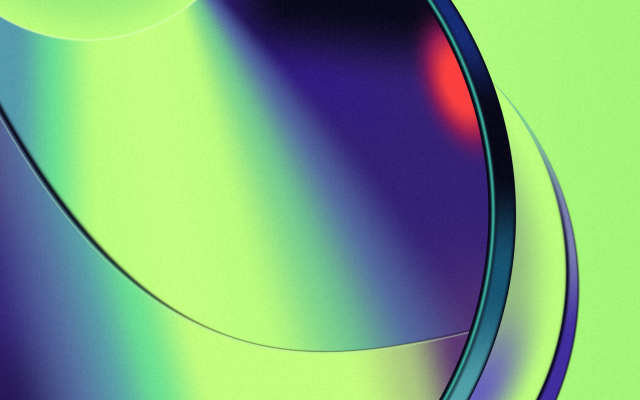
Reproduce this background procedurally as a WebGL 1 fragment shader.

```glsl
precision highp float;
// Glossy curved sheets in lime, teal and indigo, framed by a dark glass rim.
uniform vec2 u_resolution;

const vec3 LIME = vec3(0.73, 0.99, 0.49);
const vec3 GREEN = vec3(0.42, 0.88, 0.57);
const vec3 TEAL = vec3(0.35, 0.64, 0.66);
const vec3 SLATE = vec3(0.33, 0.43, 0.63);
const vec3 INDIGO = vec3(0.20, 0.13, 0.46);
const vec3 PLUM = vec3(0.36, 0.22, 0.45);
const vec3 INK = vec3(0.03, 0.03, 0.09);
const vec3 RED = vec3(0.98, 0.25, 0.25);

float hash(vec2 p) {
  return fract(sin(dot(p, vec2(127.1, 311.7))) * 43758.5453);
}

float circle(vec2 p, vec2 center, float radius) {
  return length(p - center) - radius;
}

// Coverage of the inside of a signed distance.
float fill(float d) {
  float aa = 0.75 / u_resolution.y;
  return 1.0 - smoothstep(-aa, aa, d);
}

// Soft line of a given half width around distance zero.
float stroke(float d, float width) {
  return exp(-d * d / (width * width));
}

// Signed distance to the sweeping fold, positive below it.
float foldDistance(vec2 p) {
  float u = p.x - 0.8125;
  float height = 0.879 - u * u * (0.566 - 0.438 * u);
  float slope = u * (1.132 - 1.314 * u);
  return (p.y - height) / sqrt(1.0 + slope * slope);
}

// Upper sheet: teal edge, lime belly, then a widening fade to indigo.
vec3 upperSheet(vec2 p) {
  float start = 0.455 + 0.29 * p.y;
  float end = 0.567 + 0.94 * p.y - 0.21 * p.y * p.y;
  float t = (p.x - start) / (end - start);
  vec3 shade = mix(INDIGO, PLUM, 0.8 * smoothstep(0.5, 0.9, p.y) * smoothstep(0.9, 1.2, p.x));
  float stripe = stroke(p.y - 0.22 - 0.45 * (p.x - 0.85), 0.09);
  shade = mix(shade, vec3(0.18, 0.09, 0.53), 0.6 * stripe * (1.0 - smoothstep(0.8, 1.1, p.x)));
  float dark = 1.0 - smoothstep(0.01, 0.21, p.y - 0.10 * (p.x - 0.8));
  shade = mix(shade, INK, 0.95 * dark * smoothstep(0.5, 0.72, p.x));

  // Red reflection beside the rim.
  vec2 g = p - vec2(1.155, 0.21);
  vec2 axis = normalize(vec2(0.36, 1.0));
  g = vec2(dot(g, vec2(axis.y, -axis.x)) / 0.078, dot(g, axis) / 0.145);
  float glow = exp(-dot(g, g));
  shade = mix(shade, vec3(0.55, 0.10, 0.34), smoothstep(0.05, 0.5, glow));
  shade = mix(shade, RED, smoothstep(0.3, 0.85, glow));

  vec3 color = mix(TEAL * vec3(0.95, 0.95, 1.03), GREEN, smoothstep(0.03, 0.15, p.x));
  color = mix(color, LIME, smoothstep(0.12, 0.25, p.x));
  color = mix(color, vec3(0.79, 1.0, 0.51), 0.7 * stroke(p.x - 0.34 - 0.15 * p.y, 0.11));
  color = mix(color, vec3(0.45, 0.80, 0.56), smoothstep(-0.1, 0.36, t));
  color = mix(color, SLATE, smoothstep(0.26, 0.68, t));
  return mix(color, shade, smoothstep(0.55, 1.05, t));
}

// Lower sheet: a horizontal spectrum that leans a little.
vec3 lowerSheet(vec2 p) {
  float s = p.x - 0.25 * (p.y - 0.85);
  vec3 color = mix(PLUM * 0.9, INDIGO, smoothstep(0.3, 0.65, p.y));
  color = mix(color, INDIGO * 0.75, smoothstep(0.75, 1.0, p.y));
  color = mix(color, SLATE, smoothstep(-0.02, 0.19, s));
  color = mix(color, TEAL, smoothstep(0.14, 0.29, s));
  color = mix(color, GREEN, smoothstep(0.25, 0.37, s));
  color = mix(color, LIME + vec3(0.04, 0.0, 0.0), smoothstep(0.35, 0.50, s));
  color = mix(color, vec3(0.66, 0.77, 0.50), smoothstep(0.85, 1.03, s));
  return mix(color, PLUM, smoothstep(1.0, 1.14, s));
}

// Rear lens with a violet edge band.
vec3 lens(vec2 p, float inner) {
  float across = smoothstep(-0.14, -0.02, inner);
  vec3 face = mix(vec3(0.58, 0.74, 0.50), LIME, across);
  face = mix(face, vec3(0.40, 0.38, 0.74), smoothstep(0.72, 1.0, p.y) * (1.0 - across));
  vec3 band = mix(vec3(0.50, 0.80, 0.56), vec3(0.48, 0.50, 0.70), smoothstep(0.3, 0.55, p.y));
  band = mix(band, vec3(0.25, 0.18, 0.62), smoothstep(0.6, 0.85, p.y));
  vec3 color = mix(band, face, fill(inner));
  return mix(color, INK, 0.9 * stroke(inner - 0.003, 0.005) * smoothstep(0.32, 0.7, p.y));
}

// Glass rim: navy above, black at the shoulder, teal below.
vec3 rim(vec2 p, float inner, float outer) {
  vec3 color = mix(vec3(0.09, 0.17, 0.46), INK, smoothstep(0.08, 0.28, p.y));
  color = mix(color, vec3(0.09, 0.33, 0.45), smoothstep(0.42, 0.68, p.y));
  color = mix(color, vec3(0.32, 0.64, 0.67), smoothstep(0.72, 1.0, p.y));
  color = mix(color, INK, 1.0 - smoothstep(0.012, 0.028, inner));
  color = mix(color, vec3(0.25, 0.75, 0.68), 0.9 * stroke(inner - 0.012, 0.0045));
  return mix(color, INK, stroke(outer, 0.006));
}

void main() {
  // Height units, with y running down from the top edge.
  vec2 p = vec2(gl_FragCoord.x, u_resolution.y - gl_FragCoord.y) / u_resolution.y;
  float rimInner = circle(p, vec2(0.269, 0.531), 0.952);
  float rimOuter = circle(p, vec2(0.319, 0.5375), 0.971);
  float lensInner = circle(p, vec2(0.706, 0.683), 0.710);
  float lensOuter = circle(p, vec2(0.721, 0.719), 0.725);
  float disc = circle(p, vec2(0.217, -0.317), 0.417);
  float fold = foldDistance(p);

  // Backdrop, lens and rim.
  vec3 color = mix(vec3(0.69, 0.98, 0.50), vec3(0.64, 0.96, 0.47), smoothstep(1.1, 1.6, p.x));
  color = mix(color, lens(p, lensInner), fill(lensOuter));
  color = mix(color, INK, 0.6 * stroke(lensOuter, 0.003) * smoothstep(0.3, 0.8, p.y));
  color = mix(color, rim(p, rimInner, rimOuter), fill(rimOuter));

  // Folded sheets, with a dark crease and a thin highlight.
  vec3 sheet = mix(lowerSheet(p), upperSheet(p), fill(fold));
  float crease = 1.0 - smoothstep(0.12, 0.62, p.x);
  sheet = mix(sheet, INK, stroke(fold, 0.002 + 0.005 * crease) * (0.35 + 0.6 * crease));
  sheet = mix(sheet, vec3(0.72, 0.92, 0.72), 0.45 * stroke(fold - 0.005 - 0.006 * crease, 0.002));

  // Top left disc and its bright lip.
  vec3 cap = mix(vec3(0.62, 0.93, 0.48), LIME, smoothstep(-0.10, 0.0, disc));
  sheet = mix(sheet, cap, fill(disc));
  sheet = mix(sheet, vec3(0.85, 1.0, 0.68), 0.7 * stroke(disc, 0.003));
  color = mix(color, sheet, fill(rimInner));

  // Fine grain.
  color += 0.025 * (hash(floor(p * 320.0)) - 0.5);
  gl_FragColor = vec4(clamp(color, 0.0, 1.0), 1.0);
}
```
